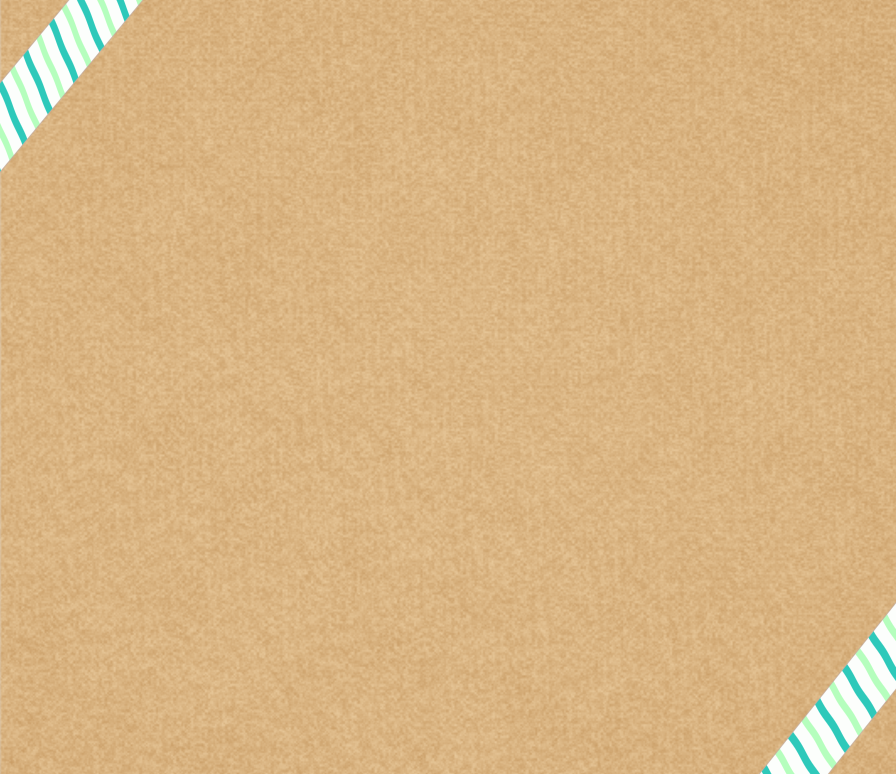
Give the GLSL for this texture, as a Shadertoy shader.

```glsl
// Kraft paper with two strips of striped tape across opposite corners.
// The paper is layered value noise over a soft light falloff; each tape is
// a slanted coordinate frame whose axes follow its edge and its stripes.

#define PAPER_LIGHT vec3(0.895, 0.765, 0.580)
#define PAPER_DARK  vec3(0.810, 0.645, 0.435)
#define TAPE_WHITE  vec3(0.990, 0.995, 0.990)
#define TAPE_TEAL   vec3(0.180, 0.790, 0.730)
#define TAPE_MINT   vec3(0.710, 0.995, 0.740)
#define TAPE_RIM    vec3(0.740, 0.680, 0.690)
#define GRAIN_SCALE 270.0
#define GRAIN_GAIN  1.15
#define TEAL_HALF   0.095
#define MINT_HALF   0.085

float hash(vec2 p) {
    return fract(sin(dot(p, vec2(127.1, 311.7))) * 43758.5453);
}

float valueNoise(vec2 p) {
    vec2 cell = floor(p), f = fract(p);
    f = f * f * (3.0 - 2.0 * f);
    float low = mix(hash(cell), hash(cell + vec2(1, 0)), f.x);
    float high = mix(hash(cell + vec2(0, 1)), hash(cell + vec2(1, 1)), f.x);
    return mix(low, high, f.y);
}

// Fine fibres, broader mottling and a slightly brighter middle
vec3 paper(vec2 p, vec2 uv) {
    float grain = 0.6 * valueNoise(p * GRAIN_SCALE)
                + 0.4 * valueNoise(p * GRAIN_SCALE * 1.7 + 31.0) - 0.5;
    float mottle = valueNoise(p * 70.0 + 7.0) + valueNoise(p * 24.0 + 3.0) - 1.0;
    vec2 c = uv - vec2(0.46, 0.48);
    float tone = 0.57 + GRAIN_GAIN * grain + 0.13 * mottle - 0.35 * dot(c, c);
    return mix(PAPER_DARK, PAPER_LIGHT, tone);
}

// Antialiased band of given half width around the zero of d
float band(float d, float halfWidth, float aa) {
    return 1.0 - smoothstep(halfWidth - 0.5 * aa, halfWidth + 0.5 * aa, abs(d));
}

// along: one stripe period on the tape edge; across: one full stripe
vec3 addTape(vec3 base, vec2 p, vec2 origin, vec2 along, vec2 across, float pixel) {
    vec2 q = p - origin;
    float area = along.x * across.y - along.y * across.x;
    float u = (q.x * across.y - q.y * across.x) / area;
    float v = (along.x * q.y - along.y * q.x) / area;
    float aaU = 1.4 * pixel * length(across) / abs(area);
    float aaV = 1.4 * pixel * length(along) / abs(area);

    // Teal and mint stripes alternate every half period
    float wobble = 0.012 * sin(9.0 * v + 5.0 * floor(u * 2.0 + 0.5));
    float teal = fract(u + wobble + 0.5) - 0.5;
    float mint = fract(u + wobble) - 0.5;
    vec3 tape = mix(TAPE_WHITE, TAPE_MINT, band(mint, MINT_HALF, aaU));
    tape = mix(tape, TAPE_TEAL, band(teal, TEAL_HALF, aaU));

    // Thin shaded rim, then the tape itself
    vec3 col = mix(base, TAPE_RIM, 0.6 * band(v - 0.5, 0.517, aaV));
    return mix(col, tape, band(v - 0.5, 0.5, aaV));
}

void mainImage(out vec4 fragColor, in vec2 fragCoord) {
    vec2 p = fragCoord / iResolution.y;
    vec2 uv = fragCoord / iResolution.xy;
    float pixel = 1.0 / iResolution.y;
    float aspect = iResolution.x / iResolution.y;

    vec3 col = paper(p, uv);

    // Pale hairline along the left border
    col = mix(col, vec3(0.86, 0.80, 0.72), 0.5 * (1.0 - smoothstep(0.0, 0.003, p.x)));

    // Upper left and lower right tapes
    col = addTape(col, p, vec2(0.0332, 0.9320),
                  vec2(0.0332, 0.0400), vec2(0.0317, -0.0755), pixel);
    col = addTape(col, p, vec2(aspect - 0.1012, 0.0937),
                  vec2(0.0347, 0.0435), vec2(0.0385, -0.0619), pixel);

    fragColor = vec4(clamp(col, 0.0, 1.0), 1.0);
}
```
